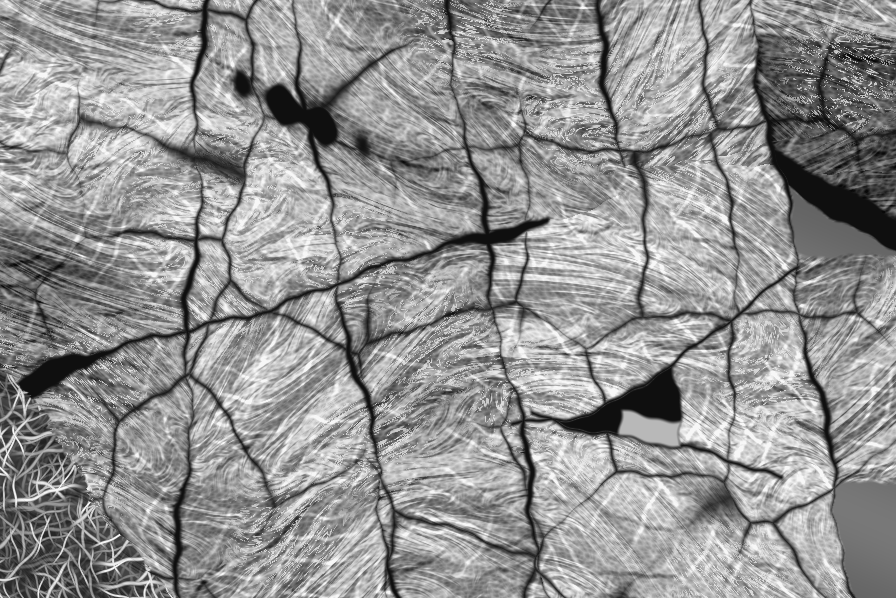
This texture is drawn by a Shadertoy shader. Its source:

```glsl
// Weathered grey rock face: leaning joints and a cross crack split it into slabs,
// with deep gaps, a dark block and pools at the right and straw in a corner.
// Relief is layered warped sines; lichen, fissures and grain are cellular noise.
#define ROCK_TONE 0.675
#define SLAB_VARIATION 0.14
#define RELIEF 0.21
#define GRAIN 0.22
#define CRACK_WIDTH 0.0032
#define SOFT_EDGE 0.004
#define LICHEN_TONE 0.93
#define GAP_TONE 0.06
#define POOL_TONE 0.43

vec2 hash2(vec2 c) {
    vec3 h = fract(c.xyx * vec3(0.1031, 0.1030, 0.0973));
    h += dot(h, h.yzx + 33.33);
    return fract((h.xx + h.yz) * h.zy);
}

vec2 turn(vec2 p, float a) {
    return vec2(cos(a) * p.x + sin(a) * p.y, cos(a) * p.y - sin(a) * p.x);
}

// Cellular noise: nearest distance and difference to the second nearest
vec2 cellular(vec2 p) {
    vec2 base = floor(p);
    float near = 9.0, second = 9.0;
    for (int y = -1; y <= 1; y++)
    for (int x = -1; x <= 1; x++) {
        vec2 c = base + vec2(x, y);
        float d = length(c + hash2(c) - p);
        second = min(second, max(near, d));
        near = min(near, d);
    }
    return vec2(near, second - near);
}

// Layered sines, each octave bending the next
float height(vec2 p) {
    float h = 0.0, amp = 1.0;
    for (int i = 0; i < 7; i++) {
        p += 0.55 * sin(p.yx * 1.2 + float(i) * vec2(1.7, 2.9));
        h += amp * sin(p.x) * sin(p.y);
        p = turn(p, 0.9) * 1.9 + 3.1;
        amp /= 1.9;
    }
    return h;
}

// Scattered thin curved strokes, one per stretched cell
float strokes(vec2 p, float angle, float density, float seed) {
    vec2 q = turn(p, angle) * density * vec2(0.22, 1.0);
    vec2 h = hash2(floor(q) + seed), f = fract(q) - 0.5;
    float d = abs(f.y - 0.5 * (h.x - 0.5) - 0.14 * sin(f.x * 5.0 + h.y * 6.0));
    return (1.0 - smoothstep(0.02, 0.15, d)) * (1.0 - smoothstep(0.2, 0.5, abs(f.x))) * h.y;
}

float crack(float across, float beyondEnd, float width) {
    return length(vec2(across, max(beyondEnd, 0.0))) - width;
}

float bump(float x, float centre, float size) {
    float t = (x - centre) / size;
    return exp(-t * t);
}

float inside(float d) { return smoothstep(-SOFT_EDGE, SOFT_EDGE, d); }

void mainImage(out vec4 fragColor, in vec2 fragCoord) {
    vec2 p = fragCoord / iResolution.y;
    vec2 q = p + 0.009 * sin(p.yx * vec2(17.0, 13.0) + vec2(0.0, 2.0))
               + 0.004 * sin(p.yx * vec2(53.0, 47.0)) + 0.0015 * sin(p.yx * 141.0);

    // Leaning joints
    float gap = 9.0, column = 0.0, side = 0.0;
    for (int i = 0; i < 5; i++) {
        float k = float(i), lean = i == 0 ? -0.04 : 0.18;
        side = q.x - (0.32 + 0.255 * k + lean * (0.5 - q.y));
        float end = i == 3 ? 0.72 - q.y : -1.0;
        float width = CRACK_WIDTH * (0.9 + 0.8 * sin(q.y * 15.0 + k * 2.3));
        gap = min(gap, crack(side, end, width));
        column += step(0.0, side) * step(end, 0.0);
    }
    float right = inside(side);

    // Cross crack, boulder arc, ledge and the wedge between them
    float cross = q.y - 0.345 - 0.32 * q.x;
    float width = CRACK_WIDTH + 0.02 * bump(q.x, 0.08, 0.07) + 0.009 * bump(q.x, 0.83, 0.06);
    gap = min(gap, crack(cross, q.x - 0.91, width));
    float arc = q.y - 0.3 - 1.1 * pow(q.x - 0.85, 2.0);
    float ledge = q.y - 0.3 + 0.27 * (q.x - 0.93);
    gap = min(gap, crack(arc, max(0.85 - q.x, q.x - 1.33), CRACK_WIDTH));
    gap = min(gap, crack(ledge, max(0.88 - q.x, q.x - 1.3), CRACK_WIDTH));
    float wedge = max(max(arc, -ledge), max(0.9 - q.x, q.x - 1.13));
    gap = min(gap, wedge);
    vec2 hollow = turn(p - vec2(0.5, 0.81), -0.5) / vec2(0.1, 0.022);
    gap = min(gap, 0.02 * (length(hollow) - 1.0) + 0.008 * sin(p.x * 90.0));

    // Minor fissures, broken along their length
    float broken = sin(p.x * 9.0 + 2.0 * sin(p.y * 7.0)) * sin(p.y * 11.0 + 1.0);
    float fissure = cellular(q * vec2(4.6, 4.0) + 7.0).y / 8.0;
    gap = min(gap, fissure - 0.0022 + 0.006 * max(0.15 - broken, 0.0));

    // Slab tone and lit relief
    vec2 slab = hash2(vec2(column, step(0.0, cross)) + 4.0);
    float tilt = (slab.y - 0.5) * 1.1;
    vec2 stretch = vec2(5.0, 10.0), toLight = vec2(-0.0012, 0.0027);
    float slope = height(turn(p, tilt) * stretch) - height(turn(p + toLight, tilt) * stretch);
    slope *= 20.0;
    float lit = slope / sqrt(1.0 + slope * slope);
    float tone = ROCK_TONE + SLAB_VARIATION * (slab.x - 0.5) + 0.06 * broken;
    tone -= 0.33 * bump(p.x, 0.05, 0.18) * bump(p.y, 0.5, 0.11);

    // Dark block, its gap and the pools at the right
    float edge = q.y - 0.72 + 0.55 * (q.x - 1.3);
    float block = right * inside(edge) * inside(0.94 - q.y);
    tone = mix(tone, 0.34, block);
    gap = min(gap, max(abs(edge) - 0.028, -side));
    float pool = right * max(inside(0.2 - q.y), inside(q.y - 0.58) * inside(-edge));
    float wedgePool = inside(-wedge) * inside(0.04 - ledge) * inside(q.x - 1.03);

    // Surface marks: grain, scratches, lichen
    tone += RELIEF * lit * (1.0 - 0.4 * block);
    tone += GRAIN * (cellular(turn(p, tilt) * vec2(90.0, 150.0)).x - 0.5);
    tone -= 0.24 * strokes(q, tilt + 0.2, 24.0, 3.0);
    tone += 0.26 * strokes(q, tilt - 0.5, 30.0, 9.0) + 0.2 * strokes(q, 1.1, 26.0, 5.0);
    float patches = 1.0 - smoothstep(0.2, 0.5, cellular(p * 3.6 + 2.0).x);
    patches = max(patches, bump(p.x, 0.28, 0.05) * bump(p.y, 0.57, 0.16));
    float fleck = cellular(turn(q, tilt) * vec2(26.0, 50.0) + 2.0 * lit).x;
    tone = mix(tone, LICHEN_TONE, 0.8 * patches * (1.0 - smoothstep(0.16, 0.3, fleck)));

    // Crack shading, worn rims and depth
    tone += 0.09 * bump(gap, 0.012, 0.007) - 0.15 * exp(-max(gap, 0.0) / 0.02);
    tone = mix(tone, GAP_TONE, inside(-gap));
    tone = mix(tone, POOL_TONE + 0.04 * sin(p.y * 19.0 + p.x * 8.0), pool * inside(gap));
    tone = mix(tone, 0.72, wedgePool);

    // Straw mound
    float straw = 0.0;
    for (int i = 0; i < 7; i++) {
        float k = float(i);
        straw = max(straw, strokes(q + k * 0.37, k * 0.83, 30.0 + 4.0 * k, k * 11.0));
    }
    float mound = 0.42 - 1.9 * q.x + 1.6 * q.x * q.x - q.y + 0.01 * lit;
    tone = mix(tone, 0.2 + 0.75 * straw + 0.08 * lit, inside(mound) * step(q.x, 0.5));

    fragColor = vec4(vec3(clamp(tone, 0.03, 0.97)), 1.0);
}
```
